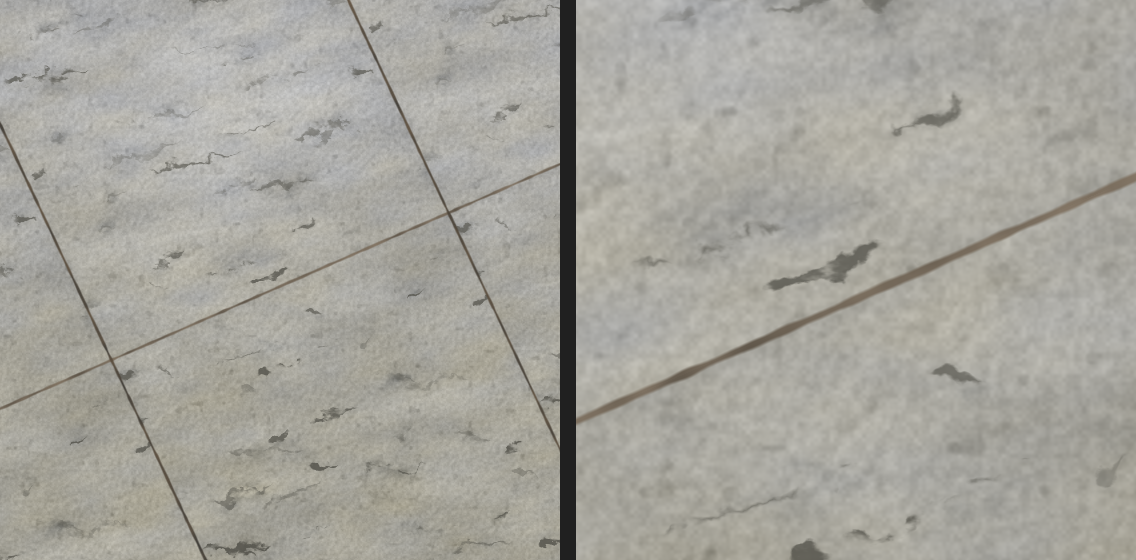
Left, the full canvas; right, a detail of the centre.
A Shadertoy shader for this texture:

```glsl
// Pale stone floor tiles laid on a skewed grid, with thin dark joints.
// Every tile in a row carries the same broken charcoal veins, scattered by a loop;
// layered noise gives clouding and pitted grain, and a soft sheen lights the upper part.

float hash(vec2 p) {
    vec3 q = fract(vec3(p.xyx) * 0.1031);
    q += dot(q, q.yzx + 33.33);
    return fract((q.x + q.y) * q.z);
}

float noise(vec2 p) {
    vec2 i = floor(p), f = fract(p);
    f = f * f * (3.0 - 2.0 * f);
    return mix(mix(hash(i), hash(i + vec2(1, 0)), f.x),
               mix(hash(i + vec2(0, 1)), hash(i + vec2(1, 1)), f.x), f.y);
}

float fbm(vec2 p) {
    float sum = 0.0, amp = 0.5;
    for (int i = 0; i < 5; i++) {
        sum += amp * noise(p);
        p = mat2(1.6, 1.1, -1.1, 1.6) * p + 17.3;
        amp *= 0.5;
    }
    return sum;
}

// Returns vein darkness in x and the soft smudge around the veins in y.
vec2 veins(vec2 q, mat2 basis, float seed) {
    vec2 ink = vec2(0.0);
    vec2 warp = vec2(fbm(q * 42.0 + seed), fbm(q * 38.0 + seed + 40.0)) - 0.48;
    float ragged = fbm(q * vec2(90, 150) + seed);
    float broken = smoothstep(0.34, 0.56, fbm(q * vec2(40, 70) + seed + 9.0));
    for (int i = 0; i < 46; i++) {
        float k = float(i) + seed;
        vec2 spot = fract(float(i) * vec2(0.7549, 0.5698) + seed * vec2(0.37, 0.61));
        spot += 0.16 * (vec2(hash(vec2(k, 1)), hash(vec2(k, 2))) - 0.5);
        float size = pow(hash(vec2(k, 3)), 2.0);
        float halfLength = mix(0.016, 0.1, size);
        float angle = 0.17 + (hash(vec2(k, 4)) - 0.5) * mix(1.0, 0.2, size);
        float c = cos(angle), s = sin(angle);
        vec2 d = mat2(c, -s, s, c) * (q - basis * spot + warp * vec2(0.03, 0.042));
        float t = d.x / halfLength;
        // Wedge-shaped stroke: thick on one side, a thin tail on the other
        float width = mix(0.001, 0.012, hash(vec2(k, 5))) * max(1.0 - t * t, 0.0);
        width *= (0.75 - 0.55 * t) * (2.6 * ragged - 0.4);
        float stroke = smoothstep(0.0024, -0.0016, abs(d.y) - width);
        stroke *= smoothstep(1.0, 0.75, abs(t)) * mix(0.3, 1.0, hash(vec2(k, 6)));
        ink.x = max(ink.x, stroke * broken);
        ink.y += exp(-1.5 * t * t - pow(d.y / 0.017, 2.0)) * hash(vec2(k, 7));
    }
    return ink;
}

void mainImage(out vec4 fragColor, in vec2 fragCoord) {
    vec2 p = fragCoord / iResolution.y;
    float px = 1.0 / iResolution.y;

    // Skewed tile grid: columns of the basis are the tile edges
    mat2 basis = mat2(0.602, 0.263, -0.322, 0.683);
    vec2 grid = inverse(basis) * (p - vec2(0.199, 0.357));
    vec2 tile = floor(grid);
    vec2 q = basis * (grid - tile);
    float seed = 7.0 + 5.0 * tile.y;

    // Light: warm below, cooler above, with a broad sheen
    vec3 color = mix(vec3(0.655, 0.645, 0.6), vec3(0.672, 0.67, 0.658),
                     smoothstep(0.1, 0.95, p.y));
    vec2 sheen = (p - vec2(0.4, 0.82)) / vec2(0.28, 0.22);
    color += vec3(0.055, 0.057, 0.064) * exp(-dot(sheen, sheen));

    // Clouding stretched along the veins, and warm patches
    vec2 along = mat2(0.98, -0.19, 0.19, 0.98) * q;
    float cloud = fbm(along * vec2(8, 20) + seed * 3.0) - 0.48;
    float warmth = fbm(along * vec2(11, 24) + seed * 5.0 + 60.0) - 0.48;
    color += 0.15 * cloud + warmth * vec3(0.06, 0.04, -0.02);

    // Pitted grain: small lumps lit from one side, plus fine speckle
    float relief = noise(p * 150.0) - noise(p * 150.0 + vec2(0.5, -0.5));
    color += 0.045 * relief + 0.05 * (noise(p * 220.0) - 0.5);
    color += 0.045 * (noise(p * 420.0 + 30.0) - 0.5);
    color -= 0.09 * smoothstep(0.74, 0.95, noise(p * 75.0 + 11.0)) * noise(p * 180.0);

    // Veins, slightly stronger or weaker from tile to tile
    vec2 ink = veins(q, basis, seed);
    float strength = mix(0.85, 1.0, hash(tile + 20.0)) * mix(1.05, 0.8, p.y);
    float patchy = smoothstep(0.36, 0.62, fbm(q * vec2(34, 58) + seed + 80.0));
    color -= vec3(0.15, 0.143, 0.13) * min(ink.y, 1.0) * patchy * strength;
    color = mix(color, vec3(0.33, 0.325, 0.295), 0.9 * ink.x * strength);

    // Joints: dark on the steep lines, browner and fainter on the shallow ones
    vec2 edge = abs(fract(grid + 0.5) - 0.5) * vec2(0.656, 0.755);
    edge += 0.0016 * (noise(p * 70.0) - 0.5);
    vec2 joint = 1.0 - smoothstep(vec2(0.0012 - px * 0.5), vec2(0.0031 + px * 0.5), edge);
    float wear = noise(p * 48.0 + 5.0);
    vec3 brown = mix(vec3(0.34, 0.3, 0.25), vec3(0.5, 0.44, 0.37), wear);
    vec3 dark = mix(vec3(0.23, 0.22, 0.2), vec3(0.38, 0.32, 0.25), wear);
    color *= 1.0 - 0.04 * exp(-min(edge.x, edge.y) / 0.006);
    color = mix(color, brown, 0.88 * joint.y);
    color = mix(color, dark, 0.92 * joint.x);

    fragColor = vec4(clamp(color, 0.0, 1.0), 1.0);
}
```
